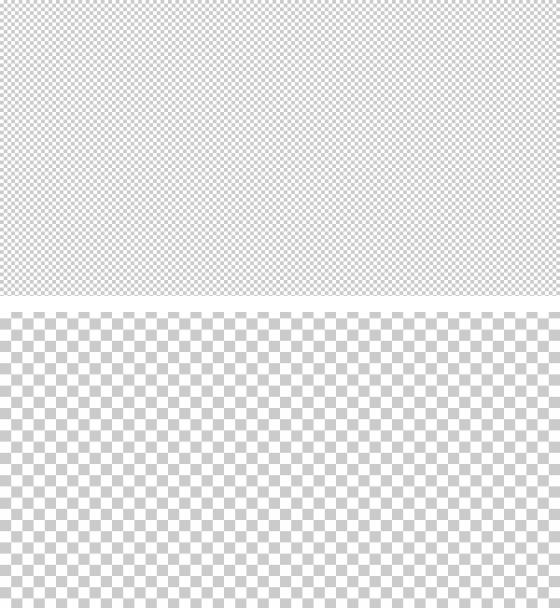
Top, the full canvas; bottom, a detail of the centre.
This pattern is drawn by a WebGL 1 fragment shader. Its source:

```glsl
precision highp float;
// Fine checkerboard of white and light grey squares.

uniform vec2 u_resolution;

// Integral of a square wave that is +1 on even cells and -1 on odd cells.
vec2 waveIntegral(vec2 t) {
  return 1.0 - abs(mod(t, 2.0) - 1.0);
}

void main() {
  // 150 square cells across, counted from the top left corner.
  float cellsPerPixel = 150.0 / u_resolution.x;
  vec2 fromTopLeft = vec2(gl_FragCoord.x, u_resolution.y - gl_FragCoord.y);
  vec2 cell = fromTopLeft * cellsPerPixel;

  // Average the wave over the pixel footprint for smooth edges.
  float halfWidth = 0.5 * cellsPerPixel;
  vec2 wave = (waveIntegral(cell + halfWidth) - waveIntegral(cell - halfWidth)) / cellsPerPixel;
  float whiteness = 0.5 + 0.5 * wave.x * wave.y;

  vec3 color = mix(vec3(0.797), vec3(0.995), whiteness);
  gl_FragColor = vec4(color, 1.0);
}
```
